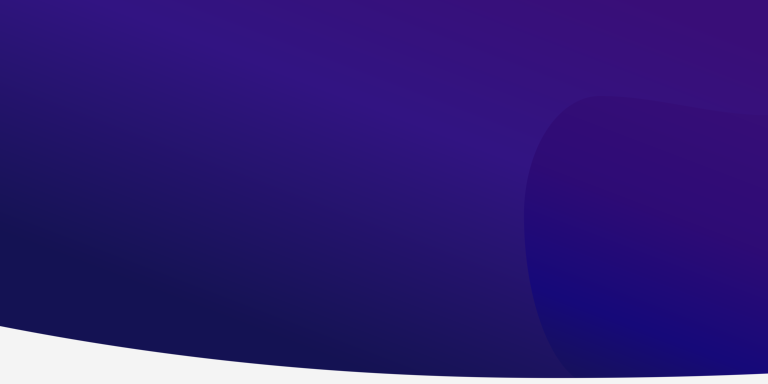
Give the GLSL for this background, as a Shadertoy shader.

```glsl
// A violet-to-navy slanted gradient with a smooth translucent-looking blob at
// the right, cut off below by a shallow pale curve. Colours come from ramps
// along one slanted axis; shapes are an egg distance and a power curve.

// Canvas units: x runs 0..2, y runs 0..1
const float SLANT = 0.38;               // how far the gradients lean

const vec3 NAVY   = vec3(0.080, 0.072, 0.325);
const vec3 VIOLET = vec3(0.195, 0.080, 0.510);
const vec3 PLUM   = vec3(0.225, 0.055, 0.470);
const vec3 SKY_STOPS = vec3(0.40, 1.09, 1.65);

const vec3 BLOB_NAVY   = vec3(0.085, 0.070, 0.345);
const vec3 BLOB_BLUE   = vec3(0.085, 0.035, 0.475);
const vec3 BLOB_PURPLE = vec3(0.178, 0.045, 0.460);
const vec3 BLOB_PLUM   = vec3(0.222, 0.056, 0.470);
const vec4 BLOB_STOPS  = vec4(0.56, 0.78, 1.10, 1.55);

const vec2  EGG_CENTER = vec2(1.5625, 0.440);
const float EGG_WIDTH  = 0.198;
const float EGG_UP     = 0.310;         // radius above the centre
const float EGG_DOWN   = 0.449;         // radius below the centre
const float SHOULDER_DROP   = 0.050;    // fall of the top edge to the right
const float SHOULDER_LENGTH = 0.4375;

const vec3  PALE = vec3(0.957);
const vec2  CURVE_LOW   = vec2(1.45, 0.0156);
const float CURVE_POWER = 2.1;
const float CURVE_LEFT  = 0.062;
const float CURVE_RIGHT = 0.041;

// Linear position of x between two stops, clamped
float ramp(float a, float b, float x) {
    return clamp((x - a) / (b - a), 0.0, 1.0);
}

vec3 skyColor(float g) {
    vec3 c = mix(NAVY, VIOLET, ramp(SKY_STOPS.x, SKY_STOPS.y, g));
    return mix(c, PLUM, ramp(SKY_STOPS.y, SKY_STOPS.z, g));
}

vec3 blobColor(float g) {
    vec3 c = mix(BLOB_NAVY, BLOB_BLUE, ramp(BLOB_STOPS.x, BLOB_STOPS.y, g));
    c = mix(c, BLOB_PURPLE, ramp(BLOB_STOPS.y, BLOB_STOPS.z, g));
    return mix(c, BLOB_PLUM, ramp(BLOB_STOPS.z, BLOB_STOPS.w, g));
}

// Approximate signed distance: half an egg on the left, a sloping top on the right
float blobDistance(vec2 p) {
    vec2 q = p - EGG_CENTER;
    if (q.x > 0.0) {
        float top = EGG_UP - SHOULDER_DROP * smoothstep(0.0, SHOULDER_LENGTH, q.x);
        return q.y - top;
    }
    vec2 radius = vec2(EGG_WIDTH, q.y > 0.0 ? EGG_UP : EGG_DOWN);
    vec2 n = q / radius;
    float k = length(n);
    return k * (k - 1.0) / max(length(n / radius), 1e-4);
}

// Height of the pale lower edge
float curveHeight(float x) {
    float d = x - CURVE_LOW.x;
    float rise = d < 0.0 ? CURVE_LEFT : CURVE_RIGHT;
    return CURVE_LOW.y + rise * pow(abs(d), CURVE_POWER);
}

// Antialiased cover of the region where d is negative
float cover(float d, float pixel) {
    return 1.0 - smoothstep(-0.75 * pixel, 0.75 * pixel, d);
}

void mainImage(out vec4 fragColor, in vec2 fragCoord) {
    vec2 p = fragCoord / iResolution.xy * vec2(2.0, 1.0);
    float pixel = 1.0 / iResolution.y;
    float g = p.y + SLANT * p.x;        // position along the slanted axis

    vec3 color = skyColor(g);
    color = mix(color, blobColor(g), cover(blobDistance(p), pixel));
    color = mix(color, PALE, cover(p.y - curveHeight(p.x), pixel));

    fragColor = vec4(color, 1.0);
}
```
